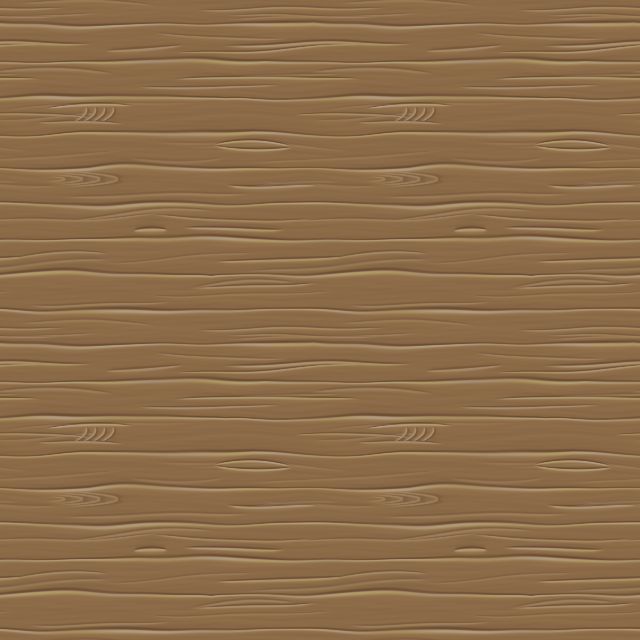
Write a Shadertoy shader that draws this texture.

```glsl
// Carved wooden board: long, nearly straight grain lines with short tapered strokes and knots.
// Each line is a crisp light ridge with a dark groove above and a warm glow below it.
// All strokes wrap around a unit tile, which is repeated a whole number of times.

#define REPEATS 2.0
#define ROWS 9
#define STROKES_PER_ROW 4
#define RIDGE_WIDTH 0.0050
#define WAVE_HEIGHT 0.0032
#define KINK_HEIGHT 0.013
#define FIBRE_CONTRAST 0.13
#define TAU 6.2831853

const vec3 WOOD      = vec3(0.538, 0.408, 0.278);
const vec3 WARM_WOOD = vec3(0.585, 0.452, 0.300);
const vec3 GROOVE    = vec3(0.405, 0.290, 0.195);
const vec3 GLOW      = vec3(0.640, 0.490, 0.315);
const vec3 OCHRE     = vec3(0.690, 0.600, 0.400);
const vec3 PALE      = vec3(0.695, 0.610, 0.495);

float hash(float n) { return fract(sin(n * 12.9898 + 4.137) * 43758.5453); }

float bell(float x) { return exp(-x * x); }

// Cross-section of one line: ridge, groove and glow strengths
vec3 crease(float y, float w) {
    // The ridge is crisp towards the groove and soft on the other side
    float ridge = y > 0.0 ? exp(-pow(y / w, 4.0)) : bell(y / (1.1 * w));
    float shade = y > 0.0 ? 0.17 * bell((y - 2.0 * w) / (3.5 * w)) : 0.0;
    float groove = max(bell((y - 1.8 * w) / w), shade);
    return vec3(ridge, groove, 0.6 * bell((y + 1.3 * w) / (1.9 * w)));
}

// Tapered, bowed and tilted stroke that wraps around the tile
vec3 stroke(vec2 p, vec2 center, float halfLength, float bow, float tilt, float w) {
    vec2 d = fract(p - center + 0.5) - 0.5;
    float t = d.x / halfLength;
    float taper = max(1.0 - t * t, 0.0);
    float slope = tilt - 2.0 * bow * t / halfLength;
    float y = (d.y - bow * taper - tilt * d.x) / sqrt(1.0 + slope * slope);
    return crease(y, w * (0.45 + 0.55 * taper)) * smoothstep(0.0, 0.5, taper);
}

// Long line that crosses the whole tile, with one small kink
vec3 longGrain(vec2 p, float row) {
    float phase = TAU * hash(row + 3.0);
    float wave = sin(TAU * p.x + phase) + 0.45 * sin(TAU * 2.0 * p.x - 2.0 * phase)
               + 0.2 * sin(TAU * 5.0 * p.x + 3.0 * phase);
    float fromKink = abs(fract(p.x + hash(row + 21.0)) - 0.5);
    float kink = KINK_HEIGHT * (hash(row + 31.0) - 0.4) * exp(-fromKink * 22.0);
    float height = (row + 0.24 + 0.12 * (hash(row + 11.0) - 0.5)) / float(ROWS);
    float y = fract(p.y - height - WAVE_HEIGHT * wave - kink + 0.5) - 0.5;
    float swell = 0.85 + 0.3 * sin(TAU * p.x + 2.3 * phase);
    return crease(y, RIDGE_WIDTH * swell) * (0.85 + 0.15 * sin(TAU * 2.0 * p.x + phase));
}

// Short strokes scattered in the gap above a long line, few of them strong
vec3 shortGrain(vec2 p, float row) {
    vec3 marks = vec3(0.0);
    for (int j = 0; j < STROKES_PER_ROW; j++) {
        float id = row * 7.31 + float(j) * 1.73;
        float lane = 0.25 + 0.55 * hash(id + 1.0);
        vec2 center = vec2(hash(id + 2.0), (row + 0.24 + lane) / float(ROWS));
        float halfLength = mix(0.12, 0.34, hash(id + 3.0));
        float bow = 0.022 * (hash(id + 4.0) - 0.5);
        float tilt = 0.12 * (hash(id + 5.0) - 0.35);
        float w = RIDGE_WIDTH * mix(0.55, 0.9, hash(id + 6.0));
        float strength = mix(0.2, 0.95, pow(hash(id + 7.0), 1.4));
        marks = max(marks, stroke(p, center, halfLength, bow, tilt, w) * strength);
    }
    return marks;
}

vec3 knots(vec2 p) {
    float w = RIDGE_WIDTH * 0.7;
    // Slender eye and a small pale chip
    vec3 marks = stroke(p, vec2(0.79, 0.542), 0.13, 0.016, -0.02, w);
    marks = max(marks, stroke(p, vec2(0.79, 0.542), 0.13, -0.012, -0.02, w));
    marks = max(marks, stroke(p, vec2(0.47, 0.279), 0.055, 0.002, 0.02, w * 1.4));
    // Row of hooked cuts, and nested rings pointing sideways
    for (int k = 0; k < 4; k++) {
        float s = float(k);
        vec2 cut = vec2(0.25 + 0.028 * s, 0.643);
        marks = max(marks, 0.7 * stroke(p.yx, cut.yx, 0.024, 0.014, 0.8, w));
        vec2 ring = vec2(0.16 + 0.01 * s, 0.440);
        marks = max(marks, 0.4 * stroke(p.yx, ring.yx, 0.009 + 0.006 * s, 0.04 + 0.045 * s, 0.0, w));
    }
    return max(marks, stroke(p, vec2(0.28, 0.664), 0.14, 0.008, 0.03, w));
}

// Fine fibres from layered sines with whole-number frequencies
float fibres(vec2 p) {
    float sum = 0.0;
    for (int k = 1; k <= 4; k++) {
        float f = float(k);
        float bend = 1.6 * sin(TAU * (f * p.x + 3.0 * p.y) + f) + sin(TAU * (p.x - 7.0 * p.y) + 2.0 * f);
        sum += sin(TAU * (17.0 * f + 6.0) * p.y + bend) / (1.0 + 0.2 * f);
    }
    return sum;
}

void mainImage(out vec4 fragColor, in vec2 fragCoord) {
    vec2 p = fract(fragCoord / iResolution.xy * REPEATS);

    // Shared flow keeps neighbouring strokes roughly parallel
    vec2 q = p;
    q.y += 0.003 * sin(TAU * (2.0 * p.x + 2.0 * p.y)) + 0.0015 * sin(TAU * (3.0 * p.x - 5.0 * p.y));

    vec3 marks = knots(p);
    for (int i = 0; i < ROWS; i++) {
        marks = max(marks, max(longGrain(q, float(i)), shortGrain(q, float(i))));
    }

    // Wood body, then glow, groove and ridge
    vec3 color = mix(WOOD, WARM_WOOD, 0.2 + FIBRE_CONTRAST * fibres(q));
    color = mix(color, GLOW, 0.6 * marks.z);
    color = mix(color, GROOVE, 0.9 * marks.y);
    float paleness = 0.5 + 0.5 * sin(TAU * (2.0 * p.x + 4.0 * p.y) + 1.5 * sin(TAU * (p.x - 3.0 * p.y)));
    color = mix(color, mix(OCHRE, PALE, paleness), marks.x);
    fragColor = vec4(color, 1.0);
}
```
